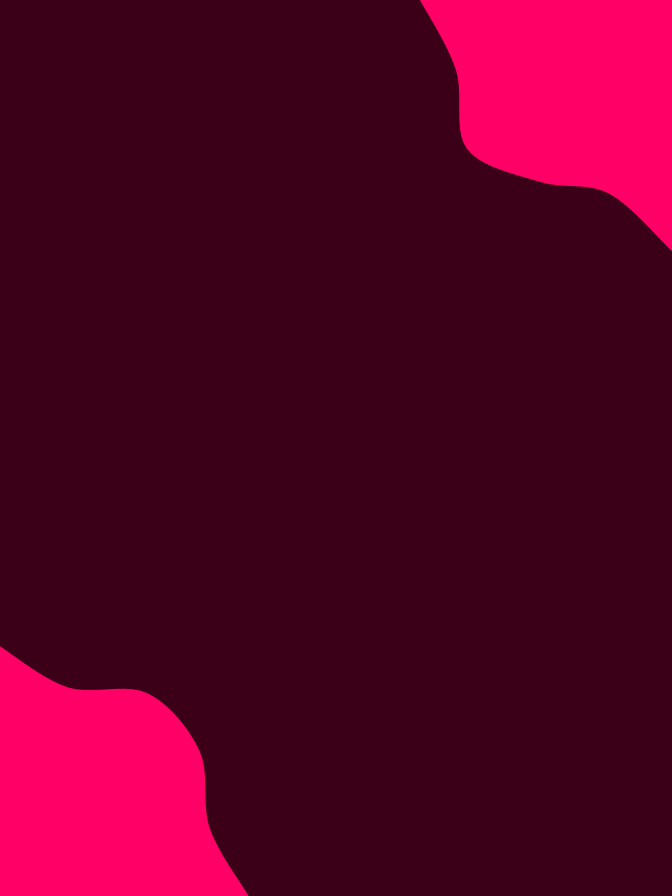
This background is drawn by a Shadertoy shader. Its source:

```glsl
// Boundary knot i: radii sit on six rays spread evenly over a quarter turn
vec2 knot(float radii[6], int i) {
    i = clamp(i, 0, 5);
    float angle = radians(18.0 * float(i));
    return radii[i] * vec2(cos(angle), sin(angle));
}

// Catmull-Rom curve through four neighbouring knots
vec2 spline(vec2 a, vec2 b, vec2 c, vec2 d, float t) {
    return b + 0.5 * t * (c - a + t * (2.0 * a - 5.0 * b + 4.0 * c - d
         + t * (3.0 * (b - c) + d - a)));
}

float cross2(vec2 a, vec2 b) {
    return a.x * b.y - a.y * b.x;
}

// Signed distance to a wavy blob filling the corner at the origin
float cornerBlob(vec2 p, float radii[6]) {
    float dist = 10.0, side = 1.0;
    for (int i = 0; i < 5; i++) {
        vec2 k0 = knot(radii, i - 1), k1 = knot(radii, i);
        vec2 k2 = knot(radii, i + 1), k3 = knot(radii, i + 2);
        vec2 start = k1;
        for (int j = 1; j <= 10; j++) {
            vec2 end = spline(k0, k1, k2, k3, float(j) / 10.0);
            vec2 edge = end - start, toP = p - start;
            float along = clamp(dot(toP, edge) / dot(edge, edge), 0.0, 1.0);
            dist = min(dist, length(toP - edge * along));
            // Inside when within this wedge and on the corner side of its edge
            if (cross2(start, p) >= 0.0 && cross2(p, end) >= 0.0 && cross2(edge, toP) > 0.0)
                side = -1.0;
            start = end;
        }
    }
    return side * dist;
}

void mainImage(out vec4 fragColor, in vec2 fragCoord) {
    // Canvas width is one unit
    vec2 p = fragCoord / iResolution.x;
    vec2 topRight = iResolution.xy / iResolution.x;

    float lower = cornerBlob(p, float[6](0.370, 0.328, 0.367, 0.373, 0.3265, 0.3715));
    float upper = cornerBlob(topRight - p, float[6](0.375, 0.338, 0.377, 0.3345, 0.303, 0.374));

    // Flat fill with a one-pixel soft edge
    float coverage = clamp(0.5 - min(lower, upper) * iResolution.x, 0.0, 1.0);
    vec3 maroon = vec3(0.23, 0.0, 0.095);
    vec3 hotPink = vec3(1.0, 0.0, 0.4);
    fragColor = vec4(mix(maroon, hotPink, coverage), 1.0);
}
```
